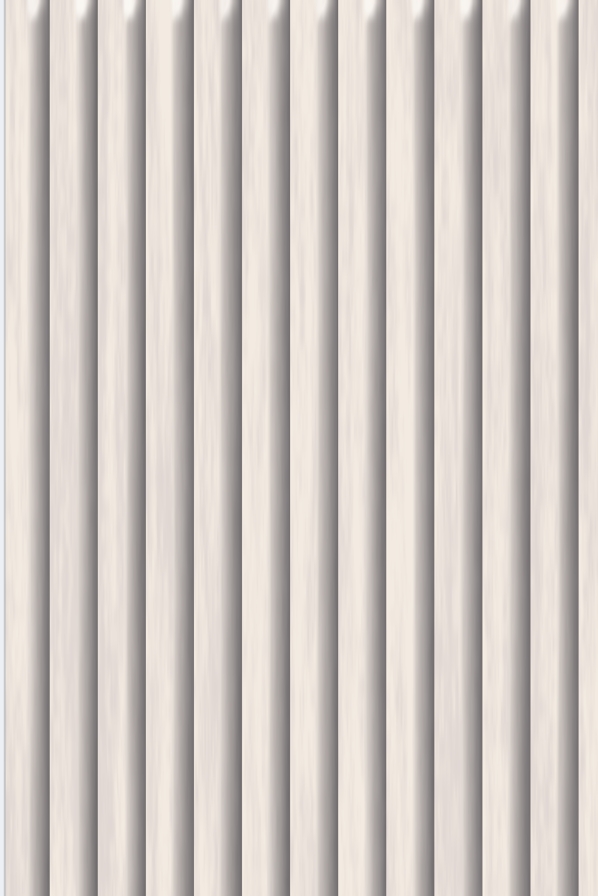
Reproduce this texture procedurally as a WebGL 1 fragment shader.

```glsl
precision highp float;
// Vertical pale wood slats with fine grain and a rounded, shaded right side.
uniform vec2 u_resolution;

const float SLAT_PITCH = 0.0804;    // slat width, in canvas widths
const float FIRST_EDGE = 0.0015;    // left edge of the first slat
const float STRIP_WIDTH = 0.008;    // pale margin at the far left

const vec3 CREAM = vec3(0.952, 0.922, 0.882);
const vec3 MAUVE = vec3(0.880, 0.842, 0.828);
const vec3 BEND_LIGHT = vec3(0.850, 0.820, 0.798);
const vec3 BEND_DARK = vec3(0.450, 0.432, 0.440);
const vec3 GLINT = vec3(0.985, 0.975, 0.960);
const vec3 STRIP = vec3(0.930, 0.945, 0.965);
const vec3 STRIP_LINE = vec3(0.660, 0.660, 0.680);

float hash(vec2 p) {
  return fract(sin(dot(p, vec2(127.1, 311.7))) * 43758.5453);
}

float noise(vec2 p) {
  vec2 cell = floor(p);
  vec2 f = fract(p);
  f = f * f * (3.0 - 2.0 * f);
  float low = mix(hash(cell), hash(cell + vec2(1.0, 0.0)), f.x);
  float high = mix(hash(cell + vec2(0.0, 1.0)), hash(cell + 1.0), f.x);
  return mix(low, high, f.y);
}

// Long fibres: octaves of noise stretched along the slat, 0 to 1.
float grain(vec2 p, float seed) {
  float bend = 0.006 * (noise(vec2(seed * 7.0, p.y * 2.5)) - 0.5);
  vec2 q = vec2(p.x + bend, p.y) * vec2(55.0, 1.6) + seed * 19.0;
  float sum = 0.0;
  float weight = 0.4;
  for (int i = 0; i < 4; i++) {
    sum += weight * noise(q);
    q = q * vec2(1.9, 2.6) + 13.7;
    weight *= 0.8;
  }
  return sum / 1.18;
}

// Colour at s (0 left to 1 right) across one slat; height is 0 to 1.
vec3 slatColor(float s, float height, float fibre, float seed) {
  vec3 face = mix(CREAM, MAUVE, smoothstep(0.25, 0.8, fibre + 0.1 * (seed - 0.5)));

  // The bend wavers along the slat and narrows close to the top end
  float top = smoothstep(0.965, 1.0, height);
  float start = 0.60 + 0.05 * (seed - 0.5);
  start += 0.04 * (noise(vec2(seed * 31.0, height * 3.0)) - 0.5);
  start += 0.16 * top * top;
  float depth = clamp((s - start) / (1.0 - start), 0.0, 1.0);
  vec3 bend = mix(BEND_LIGHT, BEND_DARK, depth);
  bend += 0.09 * (fibre - 0.5) + 0.10 * top * (1.0 - depth);
  vec3 color = mix(face, bend, smoothstep(start - 0.06, start + 0.04, s));

  // Bright cut end beside the shadow
  float band = smoothstep(0.50, 0.60, s) * (1.0 - smoothstep(0.68, 0.84, s));
  float glint = band * smoothstep(0.972, 0.992, height) * (0.55 + 0.45 * seed);
  color = mix(color, GLINT, glint);

  // Thin light rim on the left edge
  return color + 0.02 * (1.0 - smoothstep(0.02, 0.07, s));
}

void main() {
  vec2 uv = gl_FragCoord.xy / u_resolution;
  vec2 p = vec2(uv.x, gl_FragCoord.y / u_resolution.x);
  float pixel = 1.0 / u_resolution.x;

  // Slat index and position across it
  float across = (uv.x - FIRST_EDGE) / SLAT_PITCH;
  float index = floor(across);
  float s = across - index;
  float seed = hash(vec2(index, 4.0));
  vec3 color = slatColor(s, uv.y, grain(p, seed), seed);

  // Soften the step from the previous slat's dark side
  float edge = smoothstep(0.0, 1.5 * pixel / SLAT_PITCH, s);
  color = mix(BEND_DARK, color, edge);

  // Left margin and its thin border
  float margin = 1.0 - smoothstep(-pixel, pixel, uv.x - STRIP_WIDTH);
  color = mix(color, STRIP, margin);
  float border = 1.0 - smoothstep(0.0, 0.0015 + pixel, abs(uv.x - STRIP_WIDTH));
  color = mix(color, STRIP_LINE, 0.6 * border);

  gl_FragColor = vec4(clamp(color, 0.0, 1.0), 1.0);
}
```
